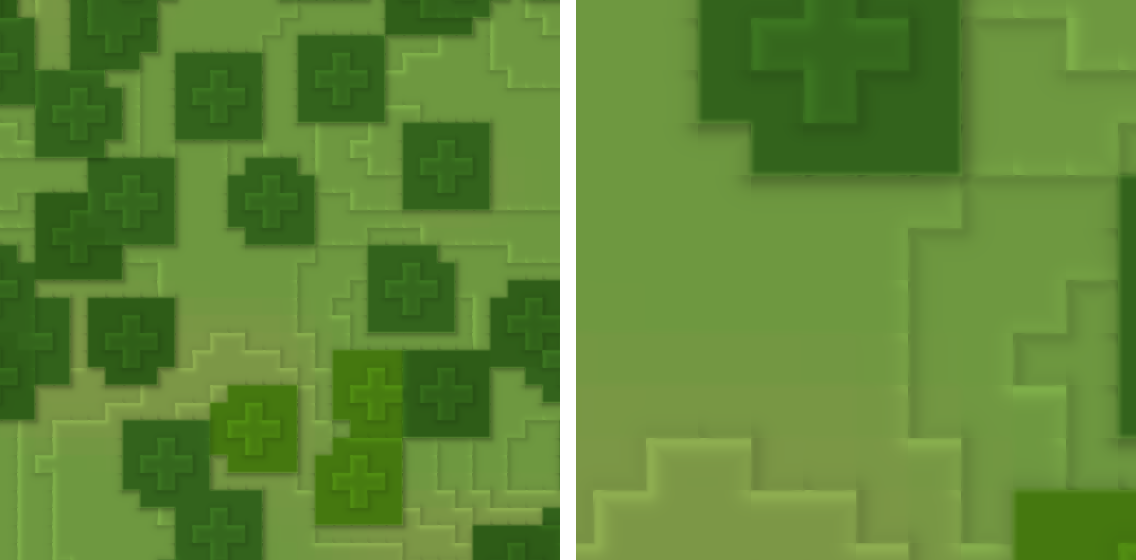
Left, the full canvas; right, a detail of the centre.
Give the GLSL for this pattern, as a Shadertoy shader.

```glsl
// Blocky woodland seen from above: a square grid of cells carries a stepped
// ground height with thin contour edges, and scattered 5x5 tree canopies with
// a raised cross on top. Edges are shaded from the heights of adjacent cells.

const float CELLS = 32.0;            // cells across the canvas
const vec2  SEED = vec2(41.0, 67.0); // which part of the land is shown
const float TREE_PITCH = 6.0;        // spacing of the tree lattice, in cells
const float TREE_SHARE = 0.88;       // share of lattice places with a tree
const float TREE_HEIGHT = 9.0;       // canopy height above the ground
const float NOTCH_SHARE = 0.28;      // share of canopy corners cut away
const float LIME_SHARE = 0.08;       // share of trees with lime leaves
const float FLOWER_SHARE = 0.006;    // share of ground cells with a flower
const float GROUND_STEPS = 7.0;      // number of terrain levels
const float GROUND_SCALE = 9.0;      // size of hills, in cells
const float EDGE_BLUR = 0.11;        // half width of colour edges, in cells
const float LINE_WIDTH = 0.09;       // reach of edge shading, in cells
const float RIM_GAIN = 0.15;         // brightness of upper edges
const float SHADOW_GAIN = 0.11;      // darkness below a step
const vec2  LIGHT = vec2(-0.7, 0.7); // light from the upper left

const vec3 GRASS  = vec3(0.43, 0.595, 0.25);
const vec3 DRY    = vec3(0.50, 0.59, 0.28);
const vec3 LEAF   = vec3(0.20, 0.39, 0.11);
const vec3 SHADE  = vec3(0.18, 0.36, 0.09);
const vec3 LIME   = vec3(0.27, 0.47, 0.06);
const vec3 FLOWER = vec3(0.40, 0.67, 0.37);

float hash(vec2 p) {
    return fract(sin(dot(p, vec2(127.1, 311.7))) * 43758.5);
}

float noise(vec2 p) {
    vec2 i = floor(p), f = fract(p);
    f = f * f * (3.0 - 2.0 * f);
    return mix(mix(hash(i), hash(i + vec2(1, 0)), f.x),
               mix(hash(i + vec2(0, 1)), hash(i + vec2(1, 1)), f.x), f.y);
}

float groundHeight(vec2 cell) {
    return floor(noise(cell / GROUND_SCALE) * GROUND_STEPS);
}

vec3 groundColour(vec2 cell) {
    float dryness = smoothstep(0.5, 0.9, noise(cell / 11.0 + 31.0));
    vec3 colour = mix(GRASS, DRY, 0.8 * dryness);
    return hash(cell + 7.3) < FLOWER_SHARE ? FLOWER : colour;
}

// Colour in rgb and height in w of the topmost block in a cell
vec4 surface(vec2 cell) {
    vec4 top = vec4(groundColour(cell), groundHeight(cell));
    vec2 home = floor(cell / TREE_PITCH);
    for (int y = -1; y <= 1; y++)
    for (int x = -1; x <= 1; x++) {
        vec2 place = home + vec2(x, y);
        if (hash(place + 3.7) > TREE_SHARE) continue;
        vec2 jitter = floor(TREE_PITCH * vec2(hash(place), hash(place + 17.9)));
        vec2 trunk = place * TREE_PITCH + jitter;
        vec2 d = abs(cell - trunk);
        bool inside = max(d.x, d.y) < 2.5;
        bool notch = d.x + d.y > 3.5 && hash(cell + 5.1) < NOTCH_SHARE;
        if (!inside || notch) continue;

        float raised = step(d.x + d.y, 1.5);
        float height = groundHeight(trunk) + TREE_HEIGHT + raised
                     + floor(2.0 * hash(place + 29.3));
        if (height > top.w) {
            vec3 leaf = mix(LEAF, SHADE, smoothstep(0.55, 0.85, hash(place + 11.1)));
            if (hash(place + 23.5) < LIME_SHARE) leaf = LIME;
            top = vec4(leaf * (1.0 + 0.03 * raised), height);
        }
    }
    return top;
}

// Soft line that starts at zero on the edge, peaks at LINE_WIDTH and fades
float edgeLine(float dist) {
    float t = dist / LINE_WIDTH;
    return t * exp(1.0 - t);
}

void mainImage(out vec4 fragColor, in vec2 fragCoord) {
    vec2 p = fragCoord / min(iResolution.x, iResolution.y) * CELLS + SEED;
    vec2 cell = floor(p);
    vec2 local = p - cell - 0.5;
    float height = surface(cell).w;

    vec3 colour = vec3(0.0);
    float rim = 0.0, shadow = 0.0;
    for (int y = -1; y <= 1; y++)
    for (int x = -1; x <= 1; x++) {
        vec2 offset = vec2(x, y);
        vec4 block = surface(cell + offset);
        vec2 d = abs(local - offset);

        // Blend of flat colours across the cell borders
        vec2 w = 1.0 - smoothstep(0.5 - EDGE_BLUR, 0.5 + EDGE_BLUR, d);
        colour += block.rgb * w.x * w.y;

        // Rim on small drops, shadow below every rise
        float rise = block.w - height;
        float line = edgeLine(length(max(d - 0.5, 0.0)));
        float facing = clamp(0.65 + 0.5 * dot(offset, LIGHT), 0.2, 1.0);
        if (rise < 0.0 && rise > -4.0) rim = max(rim, line * facing);
        if (rise > 0.0) shadow = max(shadow, line * facing * min(rise, 2.0));
    }
    colour *= 1.0 + RIM_GAIN * rim - SHADOW_GAIN * shadow;
    fragColor = vec4(colour, 1.0);
}
```
